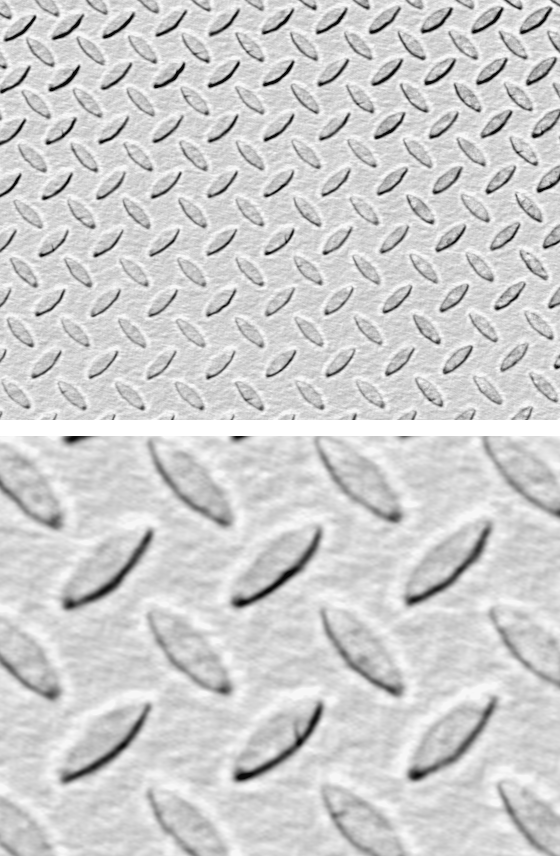
Top: the whole. Bottom: its middle third, enlarged.
Give the GLSL for this texture, as a WebGL 1 fragment shader.

```glsl
precision highp float;
// Embossed steel tread plate: two interleaved lattices of lens-shaped studs,
// leaning alternately, on a slightly bowed sheet. Each stud is a distance
// function shaded with a halo, a shadowed lower edge, a dark tip and wear.
uniform vec2 u_resolution;

// One unit is about one stud pitch; the sheet is SHEET_HEIGHT units tall.
const float SHEET_HEIGHT = 8.0;
const vec2 ORIGIN = vec2(5.28, 0.39);
const vec2 PITCH = vec2(1.025, 0.972);
const float GROWTH = 0.0194;        // pitch gained per row downwards
const float HALF_LENGTH = 0.325;
const float HALF_WIDTH = 0.078;
const float ROUNDING = 0.042;
const float LEAN_RISING = 0.70;
const float LEAN_FALLING = 0.80;
const float STEEL = 0.826;
const float GRAIN = 0.29;
const float HALO = 0.105;
const float FACE_SHADE = 0.05;

float hash(vec2 p) {
  vec3 h = fract(p.xyx * vec3(0.1031, 0.1030, 0.0973));
  h += dot(h, h.yzx + 33.33);
  return fract((h.x + h.y) * h.z);
}

float noise(vec2 p) {
  vec2 i = floor(p), f = fract(p);
  f = f * f * (3.0 - 2.0 * f);
  return mix(mix(hash(i), hash(i + vec2(1.0, 0.0)), f.x),
             mix(hash(i + vec2(0.0, 1.0)), hash(i + vec2(1.0, 1.0)), f.x), f.y);
}

float fbm(vec2 p) {
  float sum = 0.0, amp = 0.5;
  for (int i = 0; i < 3; i++) {
    sum += amp * noise(p);
    p = p * 2.03 + 17.3;
    amp *= 0.55;
  }
  return sum;
}

float bell(float x, float width) {
  return exp(-x * x / (width * width));
}

// Sheet position of lattice point g = (column, row), with bow and perspective.
vec2 place(vec2 g) {
  float c = g.x, r = g.y;
  float x = c * (PITCH.x + GROWTH * r) + 0.009 * r - 0.00167 * c * c * c;
  float y = r * (PITCH.y + GROWTH * r) - 0.0153 * c + (0.0024 - 0.00104 * r) * c * c;
  return ORIGIN + vec2(x, y);
}

// Distance to a pointed lens lying along x.
float lens(vec2 p, float len, float wid) {
  p = abs(p);
  float d = 0.5 * (len * len - wid * wid) / wid;
  bool pastTip = len * p.y < d * (p.x - len);
  return pastTip ? length(p - vec2(len, 0.0)) : length(p + vec2(0.0, d)) - d - wid;
}

// Tone added by one stud; falling is 0 for rising studs, 1 for falling ones.
float stud(vec2 offset, vec2 cell, float falling) {
  float seed = hash(cell * 2.0 + 61.0), seed2 = hash(cell * 2.0 + 143.0);
  float lean = mix(-LEAN_RISING - 0.012 * cell.y, LEAN_FALLING, falling);
  lean += (seed - 0.5) * 0.06;
  vec2 along = vec2(cos(lean), sin(lean));
  vec2 q = vec2(dot(offset, along), dot(offset, vec2(-along.y, along.x)));
  vec2 grainPos = q + cell * 3.7 + 50.0;
  float d = lens(q, HALF_LENGTH, HALF_WIDTH + 0.01 * (seed2 - 0.5)) - ROUNDING;
  d += (noise(grainPos * 8.0) - 0.5) * 0.022;

  float right = smoothstep(-1.0, 5.0, cell.x);
  float low = smoothstep(0.0, 6.0, cell.y);
  float inside = smoothstep(0.02, -0.03, d);
  float shadowSide = smoothstep(-0.03, 0.06, q.y);
  float patchy = 0.75 + 0.5 * noise(grainPos * 6.0);
  float lowerEnd = mix(-1.0, 1.0, falling);

  // Halo, bright upper end, face and lit edge
  float tone = HALO * bell(d - 0.055, 0.045) * (1.0 - 0.3 * shadowSide);
  vec2 crown = vec2(-lowerEnd * (HALF_LENGTH - 0.03), -0.03);
  tone += 0.10 * bell(length(q - crown), 0.085);
  tone -= inside * FACE_SHADE * mix(0.8 + right, 0.9, falling);
  tone -= bell(d + 0.015, 0.026) * (1.0 - shadowSide) * mix(0.02 + 0.16 * right, 0.07, falling);
  tone += bell(d + 0.085, 0.035) * shadowSide * 0.08 * (1.0 - 0.6 * low);

  // Shadowed edge and dark lower tip
  float strength = mix(mix(0.85, 0.52, low), mix(0.36, 0.22, low) + 0.10 * right, falling);
  float width = mix(mix(0.036, 0.027, low), 0.026, falling);
  tone -= strength * (0.75 + 0.4 * seed) * patchy * bell(d + 0.008, width) * shadowSide;
  vec2 tip = vec2(lowerEnd * (HALF_LENGTH - 0.005), 0.012);
  tone -= (0.22 + 0.25 * seed2) * bell(length(q - tip), 0.042);

  // Mottled face, soft dents and an occasional notch
  tone += inside * (fbm(grainPos * 11.0) - 0.48) * (0.16 + 0.28 * right);
  float dent = smoothstep(0.6, 1.0, noise(grainPos * 12.0)) * smoothstep(0.7, 1.0, seed);
  tone -= inside * dent * 0.25 * (0.4 + right);
  float notch = bell(q.x + 0.5 * q.y - (seed - 0.5) * 0.45, 0.025);
  tone -= 0.3 * notch * smoothstep(0.04, -0.03, d) * shadowSide * step(0.86, seed2);
  return tone;
}

void main() {
  vec2 p = gl_FragCoord.xy * SHEET_HEIGHT / u_resolution.y;
  p.y = SHEET_HEIGHT - p.y;

  // Rolled grain, lit from above
  vec2 g = vec2(p.x * 8.0 + p.y * 2.0, p.y * 13.0 - p.x * 2.0) + 40.0;
  float tone = STEEL + GRAIN * (fbm(g) - fbm(g + vec2(0.25, 0.4)));
  tone += 0.02 * (noise(p * 2.3 + 9.0) - 0.5);

  // Invert the bowed lattice, then add the nearest stud of each kind
  vec2 grid = (p - ORIGIN) / PITCH;
  for (int i = 0; i < 5; i++) grid += (p - place(grid)) / vec2(1.1, 1.13);
  for (int k = 0; k < 2; k++) {
    float kind = float(k);
    vec2 cell = floor(grid - 0.5 * kind + 0.5) + 0.5 * kind;
    tone += stud(p - place(cell), cell, kind);
  }
  gl_FragColor = vec4(vec3(clamp(tone, 0.04, 0.97)), 1.0);
}
```
